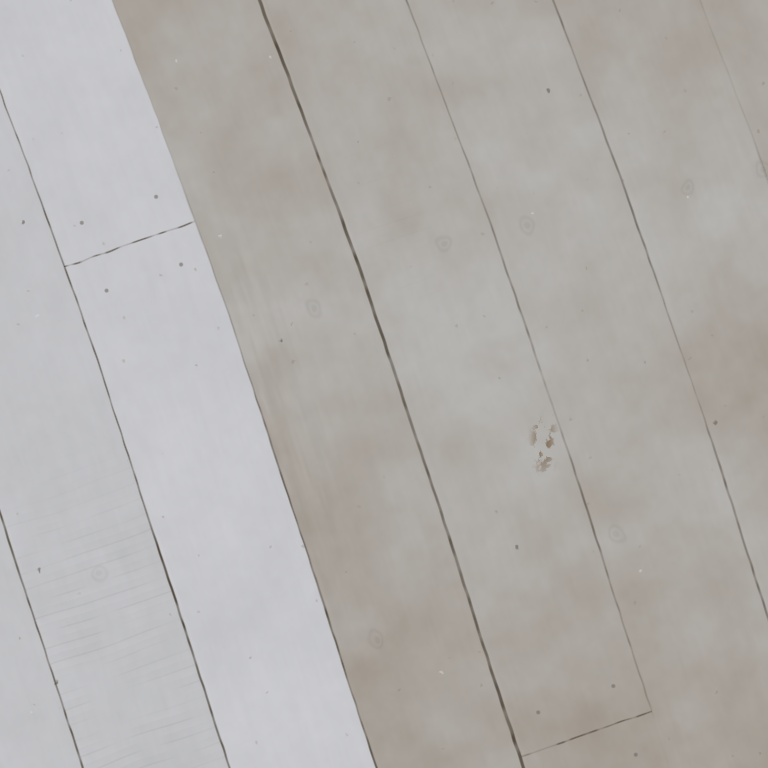
Give the GLSL for this texture, as a WebGL 2 fragment shader.

```glsl
#version 300 es
precision highp float;
// Worn painted floorboards: slanted planks, cool white on the left, warm grey on the right.

uniform vec2 u_resolution;
out vec4 fragColor;

const float LEAN = 0.35;          // sideways drift of the boards per unit of descent
const float BOARD_WIDTH = 0.1805;
const float FIRST_SEAM = 0.147;   // where the cool and warm boards meet at the top edge
const float BOW = 0.007;          // slight bend of the seams
const float FIRST_JOINT = 0.356;
const float JOINT_STEP = 0.399;
const float NAIL_INSET = 0.047;
const float SOFTNESS = 0.0013;
const vec2 GREY_CENTRE = vec2(0.65, 0.62);
const vec2 STAIN_CENTRE = vec2(0.708, 0.425);
const vec3 COOL_LIGHT = vec3(0.785, 0.787, 0.804);
const vec3 COOL_DARK = vec3(0.735, 0.737, 0.745);
const vec3 WARM_GREY = vec3(0.698, 0.689, 0.675);
const vec3 WARM_TAN = vec3(0.610, 0.572, 0.528);
const vec3 GAP = vec3(0.33, 0.30, 0.26);
const vec3 NAIL = vec3(0.43, 0.41, 0.39);
const vec3 STAIN = vec3(0.47, 0.39, 0.30);

float hash(vec2 p) {
  vec3 q = fract(p.xyx * 0.1031);
  q += dot(q, q.yzx + 33.33);
  return fract((q.x + q.y) * q.z);
}

float noise(vec2 p) {
  vec2 i = floor(p), f = fract(p);
  f = f * f * (3.0 - 2.0 * f);
  return mix(mix(hash(i), hash(i + vec2(1, 0)), f.x),
             mix(hash(i + vec2(0, 1)), hash(i + vec2(1, 1)), f.x), f.y);
}

float fbm(vec2 p) {
  float sum = 0.0, amp = 0.53;
  for (int i = 0; i < 4; i++) {
    sum += amp * noise(p);
    p = p * 2.03 + 17.3;
    amp *= 0.5;
  }
  return sum;
}

// Distance to a randomly placed point in each cell; large where the cell is empty.
float scatter(vec2 p, float cell, float rate, float seed) {
  vec2 id = floor(p / cell) + seed;
  vec2 point = 0.2 + 0.6 * vec2(hash(id + 3.7), hash(id + 51.3));
  float d = length(fract(p / cell) - point) * cell;
  return hash(id + 91.9) < rate ? d : 1.0;
}

float disc(float d, float radius, float soft) {
  return 1.0 - smoothstep(radius - soft, radius + soft, d);
}

void main() {
  vec2 p = gl_FragCoord.xy / u_resolution.y;
  float down = 1.0 - p.y;
  float soft = max(SOFTNESS, 0.7 / u_resolution.y);

  // Board space: x across the planks, y along them.
  float bow = BOW * sin(4.2 * down);
  vec2 b = vec2(p.x - LEAN * down - FIRST_SEAM - bow, down + LEAN * p.x) / length(vec2(1.0, LEAN));
  b.x += 0.0016 * (noise(vec2(b.y * 14.0, 2.0)) - 0.5) + 0.001 * (noise(vec2(b.y * 60.0, 8.0)) - 0.5);
  float board = floor(b.x / BOARD_WIDTH);
  float across = b.x / BOARD_WIDTH - board;

  // Paint: broad mottling, with the warm tan growing away from the grey centre.
  float mottle = fbm(p * 5.0 + board * 3.1) - 0.5;
  float cloud = fbm(p * 17.0 + 40.0) - 0.5;
  float worn = 0.02 + 0.84 * length(p - GREY_CENTRE) + 0.7 * mottle + 0.6 * cloud;
  vec3 warm = mix(WARM_GREY, WARM_TAN, clamp(worn, -0.1, 1.1));
  float bright = (board == -1.0 ? 0.78 : 0.32) + 0.6 * mottle + 0.5 * cloud;
  vec3 cool = mix(COOL_DARK, COOL_LIGHT, clamp(bright, 0.0, 1.1));
  float isWarm = smoothstep(-soft, soft, b.x);
  vec3 color = mix(cool, warm, isWarm);

  // Grain: soft streaks along the planks, strongest beside the first warm seam.
  float streak = noise(b * vec2(230.0, 28.0)) + noise(b * vec2(110.0, 12.0)) - 1.0;
  float rough = isWarm * disc(b.x, 0.06, 0.05) * smoothstep(0.3, 0.5, b.y) * (1.0 - smoothstep(0.6, 0.95, b.y));
  color += streak * (0.006 + 0.022 * rough);
  color += 0.016 * (fbm(p * 75.0) - 0.5);

  // Saw ripples across two of the planks.
  float wave = fract(b.y / 0.0208 + 0.3 * noise(b * 14.0));
  float ridge = disc(abs(wave - 0.5), 0.03, 0.08) - 0.3 * (wave - 0.5);
  float sawn = board == -2.0 ? smoothstep(0.54, 0.76, b.y) : 0.0;
  float sawnFaint = board == 1.0 ? 0.4 * disc(abs(b.y - 0.45), 0.08, 0.1) * disc(abs(across - 0.35), 0.2, 0.15) : 0.0;
  color -= 0.04 * (sawn + sawnFaint) * ridge * smoothstep(0.1, 0.8, noise(b * vec2(26.0, 45.0)));

  // Knots, stain and stray specks.
  float knot = scatter(b * vec2(1.0, 0.8) + 0.006 * noise(b * 60.0), 0.17, 0.35, 7.0);
  color -= disc(knot, 0.010, 0.004) * (0.020 + 0.012 * sin(knot * 900.0));
  float stainArea = disc(length((p - STAIN_CENTRE) * vec2(2.6, 1.0)), 0.035, 0.025);
  color = mix(color, STAIN, 0.75 * stainArea * smoothstep(0.52, 0.68, fbm(p * 95.0)));
  vec2 ragged = p + 0.003 * vec2(noise(p * 260.0), noise(p * 260.0 + 9.0));
  float nick = scatter(ragged * vec2(1.0, 0.75), 0.15, 0.3, 23.0);
  color = mix(color, NAIL, 0.7 * disc(nick, 0.0022, soft));
  float dust = scatter(ragged, 0.061, 0.35, 61.0);
  color = mix(color, STAIN, 0.3 * noise(p * 12.0) * disc(dust, 0.0016, soft));
  float chip = scatter(ragged, 0.16, 0.2, 83.0);
  color = mix(color, vec3(0.84), 0.5 * disc(chip, 0.0016, soft));

  // End joints on every other plank, each with two pairs of nails.
  if (mod(board, 2.0) == 1.0) {
    float fromJoint = b.y - FIRST_JOINT - JOINT_STEP * (board + 1.0);
    float jointWear = smoothstep(0.1, 0.8, noise(vec2(b.x * 110.0, board))) * 0.6 + 0.2;
    float jointLine = abs(fromJoint + 0.002 * (noise(b * 50.0) - 0.5));
    color = mix(color, GAP, jointWear * disc(jointLine, 0.0009, soft));
    vec2 nail = vec2((abs(across - 0.51) - 0.285) * BOARD_WIDTH, abs(fromJoint) - NAIL_INSET);
    color = mix(color, NAIL, 0.6 * disc(length(nail), 0.0025, soft));
  }

  // Long seams: dark and ragged on the left, mostly filled with paint on the right.
  float seam = round(b.x / BOARD_WIDTH);
  float offset = b.x - seam * BOARD_WIDTH;
  float wear = noise(vec2(b.y * 9.0, seam * 5.0 + 50.0));
  float chips = noise(vec2(b.y * 85.0, seam * 7.0 + 20.0));
  float depth = 0.65 + 0.3 * wear;
  if (seam == 0.0) depth *= mix(0.15, 1.0, smoothstep(0.25, 0.75, b.y));
  if (seam > 1.0) depth = 0.2 + 0.45 * wear;
  if (seam == 2.0) depth *= (1.0 - 0.75 * disc(abs(b.y - 0.72), 0.05, 0.08)) * (1.0 - smoothstep(1.14, 1.17, b.y));
  if (seam > 3.0) depth *= 0.3;
  depth *= 0.55 + 0.6 * chips;
  float halfWidth = (seam == 1.0 ? 0.0015 : 0.0008) + 0.0006 * wear;
  color += 0.025 * depth * wear * disc(abs(offset - 0.004), 0.001, 0.002);
  color -= 0.015 * depth * disc(abs(offset), 0.002, 0.005);
  color = mix(color, GAP, min(depth, 1.0) * disc(abs(offset), halfWidth, soft));

  fragColor = vec4(color, 1.0);
}
```
